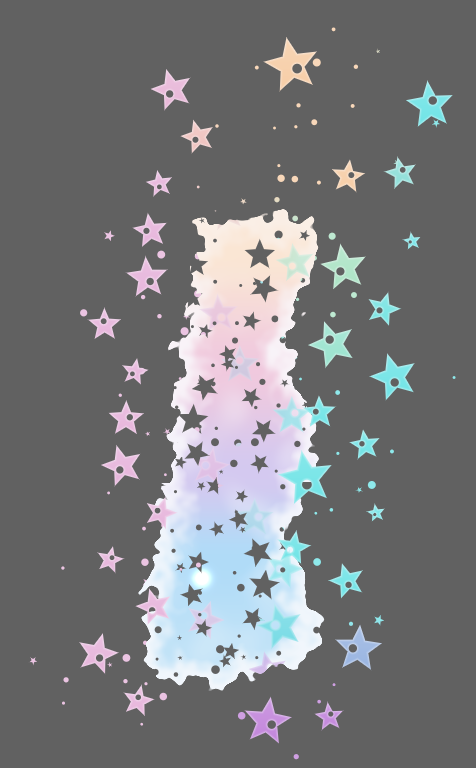
A Shadertoy shader for this background:

```glsl
// A ragged pastel column on grey, pierced by star and round holes and ringed
// by drifting stars and dust. Strands of stars follow wavy paths in loops;
// gradient noise frays the column. Units: percent of the canvas height.

const vec3 GREY = vec3(0.38);
const vec3 WHITE = vec3(0.98, 0.98, 0.99);
const vec3 PEACH = vec3(0.97, 0.82, 0.68);
const vec3 PINK = vec3(0.91, 0.73, 0.87);
const vec3 MINT = vec3(0.70, 0.90, 0.79);
const vec3 CYAN = vec3(0.48, 0.90, 0.91);
const vec3 VIOLET = vec3(0.78, 0.56, 0.87);

float hash(vec2 p) {
    vec3 q = fract(p.xyx * 0.1031);
    q += dot(q, q.yzx + 33.33);
    return fract((q.x + q.y) * q.z);
}

float gradientNoise(vec2 p) {
    vec2 cell = floor(p), f = p - cell, u = f * f * (3.0 - 2.0 * f);
    vec4 corner;
    for (int k = 0; k < 4; k++) {
        vec2 o = vec2(k & 1, k >> 1);
        float a = 6.2832 * hash(cell + o + 70.0);
        corner[k] = dot(vec2(cos(a), sin(a)), f - o);
    }
    return mix(mix(corner.x, corner.y, u.x), mix(corner.z, corner.w, u.x), u.y);
}

float cover(float d, float px) { return clamp(0.5 - d / px, 0.0, 1.0); }

float starDistance(vec2 p, float r, float turn) {
    const float sector = 0.62832;
    float a = abs(mod(atan(p.x, p.y) + turn + sector, 2.0 * sector) - sector);
    return dot(length(p) * vec2(cos(a), sin(a)) - vec2(r, 0.0), vec2(0.384, 0.923));
}

// Smooth outline of the column, before fraying
float columnDistance(vec2 p) {
    float left = 26.0 - 0.13 * (71.4 - p.y);
    float right = 39.5 + 1.7 * cos((p.y - 67.4) * 0.247);
    float bottom = 11.0 + 0.025 * (p.x - 27.0) * (p.x - 27.0);
    return max(max(left - p.x, p.x - right), max(p.y - 71.5, bottom - p.y));
}

vec3 columnColor(vec2 p, float d) {
    vec3 c = mix(vec3(0.76, 0.89, 0.97), vec3(0.69, 0.86, 0.97), smoothstep(14.0, 27.0, p.y));
    c = mix(c, vec3(0.83, 0.79, 0.94), smoothstep(27.0, 38.0, p.y));
    c = mix(c, vec3(0.94, 0.79, 0.87), smoothstep(38.0, 52.0, p.y));
    c = mix(c, vec3(0.98, 0.90, 0.83), smoothstep(52.0, 67.0, p.y));
    float cloud = smoothstep(-0.1, 0.6, gradientNoise(p * 0.16));
    float rim = smoothstep(-4.5, -0.3, d) * mix(0.85, 0.45, smoothstep(55.0, 70.0, p.y));
    return mix(c, WHITE, max(rim, 0.35 * cloud));
}

// Star tint by place: pink left, cyan right, peach on top, violet below
vec3 tint(vec2 p) {
    vec3 c = mix(PINK, CYAN, smoothstep(27.0, 37.0, p.x));
    c = mix(c, MINT, smoothstep(50.0, 58.0, p.y) * smoothstep(34.0, 40.0, p.x) * smoothstep(51.0, 46.0, p.x));
    c = mix(c, PEACH, smoothstep(69.0, 76.0, p.y) * smoothstep(17.0, 8.0, abs(p.x - 38.0)));
    return mix(c, VIOLET, smoothstep(20.0, 11.0, p.y) * smoothstep(20.0, 30.0, p.x));
}

void paintStar(inout vec3 col, vec2 p, vec2 at, float r, float alpha, float px) {
    vec2 q = p - at;
    float seed = hash(floor(at * 7.0)), a = seed * 40.0;
    float d = starDistance(q, r, 0.7 * (seed - 0.5));
    float punch = length(q - 0.22 * r * vec2(cos(a), sin(a))) - r * 0.17;
    d = max(d, -punch);
    vec3 ink = mix(tint(at), WHITE, 0.35 * smoothstep(-0.35, 0.0, d) + 0.1 * q.y / r);
    col = mix(col, ink, alpha * cover(d, px));
}

// Round specks on a jittered grid; returns distance, and skips thin areas
float speck(vec2 p, float size, float density, float seed) {
    vec2 cell = floor(p / size);
    float a = hash(cell + seed), b = hash(cell + seed + 19.0), c = hash(cell + seed + 41.0);
    vec2 q = p - (cell + 0.5 + 0.5 * (vec2(a, b) - 0.5)) * size;
    float r = size * mix(0.07, 0.21, b * b);
    float d = a > 0.82 ? starDistance(q, r * 1.5, b) : length(q) - r;
    return c < density ? d : size;
}

void mainImage(out vec4 fragColor, in vec2 fragCoord) {
    float px = 100.0 / iResolution.y;
    vec2 p = fragCoord * px;
    vec3 col = GREY;

    // Dust around the column and along the trail at the top
    vec2 mid = (floor(p / 2.5) + 0.5) * 2.5;
    float trail = abs(mid.x - 35.0 - 0.5 * (mid.y - 74.0));
    float density = 0.45 * exp(-max(columnDistance(mid), 0.0) / 4.5);
    density += 0.45 * smoothstep(8.0, 2.0, trail) * step(72.0, mid.y) * step(mid.y, 97.0);
    col = mix(col, mix(tint(p), WHITE, 0.15), cover(speck(p, 2.5, density, 3.0), px));

    // Frayed column, with holes cut out
    float d = columnDistance(p) + 2.6 * gradientNoise(p * 0.3) + 1.6 * gradientNoise(p * 0.75);
    float holes = speck(p, 2.7, 0.55, 90.0);
    for (float i = 0.0; i < 13.0; i++) {
        float sway = 4.7 * cos(0.69 * i - 0.5), r = 1.6 + 0.5 * cos(1.33 * i - 0.27);
        vec2 at = vec2(29.7 + sway, 66.8 - 4.3 * i);
        holes = min(holes, starDistance(p - at, r, 0.5 * sin(i * 5.0)));
        holes = min(holes, starDistance(p - at + vec2(2.0 * sway, 1.3), r * 0.75, sin(i * 3.0)));
    }
    vec3 body = columnColor(p, d);
    for (float i = 0.0; i < 10.0; i++)
        paintStar(body, p, vec2(32.5 + 6.0 * cos(2.1 - 2.2 * i), 72.4 - 6.64 * i), 2.6, 0.6, px);
    body += 0.6 * exp(-dot(p - vec2(26.3, 24.7), p - vec2(26.3, 24.7)) / 0.9);
    col = mix(col, min(body, 1.0), cover(max(d, -holes), px));

    // Left strand, then the inner and outer strands on the right
    for (float i = 0.0; i < 14.0; i++) {
        float wave = 18.5 + (7.8 - 0.52 * i) * cos(0.698 * (i - 1.0));
        float x = mix(22.4 - 0.81 * i, wave, mod(i, 2.0));
        paintStar(col, p, vec2(x, 88.3 - 6.12 * i), 2.3 + 0.5 * cos(1.6 * i), 1.0, px);
    }
    for (float i = 0.0; i < 9.0; i++) {
        float y = 91.5 - 10.68 * i - 0.13 * i * (5.2 - i) * (8.0 - i);
        paintStar(col, p, vec2(48.4 - 1.7 * i - 10.4 * exp(-2.0 * i), y), 2.9 + 0.8 * cos(2.5 * i), 1.0, px);
    }
    for (float i = 0.0; i < 10.0; i++)
        paintStar(col, p, vec2(54.7 - 1.17 * i + 1.3 * cos(3.1416 * i), 86.3 - 8.85 * i), 2.2 + cos(1.6 * i), 1.0, px);
    fragColor = vec4(col, 1.0);
}
```
